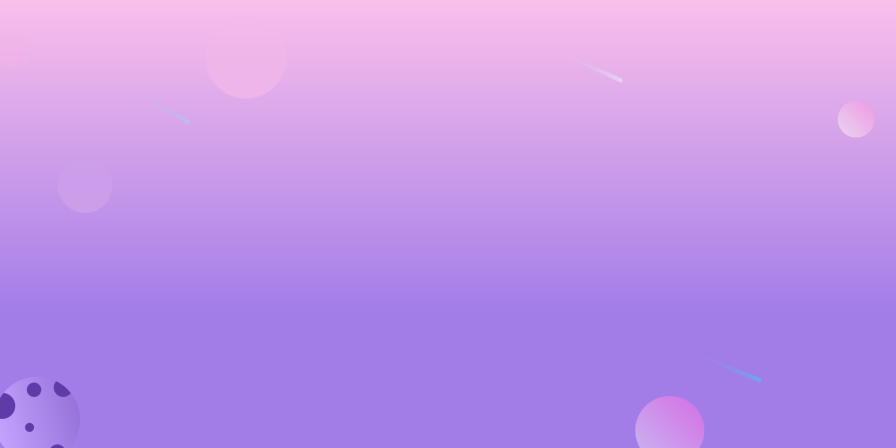
This background is drawn by a WebGL 2 fragment shader. Its source:

```glsl
#version 300 es
precision highp float;

uniform vec2 u_resolution;
out vec4 fragColor;

const vec3 SKY_TOP = vec3(0.98, 0.75, 0.92);
const vec3 SKY_BASE = vec3(0.637, 0.49, 0.91);
const vec3 CRATER = vec3(0.37, 0.23, 0.65);

// Smooth coverage of a signed distance, one pixel wide
float coverage(float dist, float pixel) {
    return 1.0 - smoothstep(-0.5 * pixel, 0.5 * pixel, dist);
}

float discMask(vec2 p, vec2 center, float radius, float pixel) {
    return coverage(length(p - center) - radius, pixel);
}

// Position across a disc along a direction, from 0 to 1
float discRamp(vec2 p, vec2 center, float radius, vec2 direction) {
    return clamp(0.5 + 0.5 * dot(p - center, normalize(direction)) / radius, 0.0, 1.0);
}

vec3 skyColor(float height) {
    return mix(SKY_BASE, SKY_TOP, clamp((height - 0.3) / 0.7, 0.0, 1.0));
}

// Translucent bubble that fades out towards its top
vec3 addBubble(vec3 color, vec2 p, vec2 center, float radius, vec3 tint, float strength, float pixel) {
    float fade = 1.0 - 0.7 * discRamp(p, center, radius, vec2(0.0, 1.0));
    return mix(color, tint, discMask(p, center, radius, pixel) * fade * strength);
}

// Solid planet shaded from one side to the other
vec3 addPlanet(vec3 color, vec2 p, vec2 center, float radius, vec2 direction, vec3 nearTint, vec3 farTint, float pixel) {
    vec3 surface = mix(nearTint, farTint, discRamp(p, center, radius, direction));
    return mix(color, surface, discMask(p, center, radius, pixel));
}

// Tapered trail that brightens towards its head
vec3 addMeteor(vec3 color, vec2 p, vec2 tail, vec2 head, vec3 tint, float pixel) {
    vec2 path = head - tail;
    float along = clamp(dot(p - tail, path) / dot(path, path), 0.0, 1.0);
    float dist = length(p - tail - path * along) - mix(0.002, 0.005, along);
    return mix(color, tint, coverage(dist, pixel) * along * along);
}

vec3 addMoon(vec3 color, vec2 p, float pixel) {
    const vec2 center = vec2(0.083, 0.063);
    const float radius = 0.096;
    // Crater center and radius
    const vec3 craters[5] = vec3[5](
        vec3(0.005, 0.094, 0.029), vec3(0.076, 0.130, 0.016),
        vec3(0.141, 0.135, 0.021), vec3(0.066, 0.046, 0.010),
        vec3(0.128, -0.010, 0.018));

    vec3 surface = mix(vec3(0.77, 0.64, 1.0), vec3(0.59, 0.45, 0.85),
                       discRamp(p, center, radius, vec2(1.0, 0.25)));
    for (int i = 0; i < 5; i++) {
        surface = mix(surface, CRATER, discMask(p, craters[i].xy, craters[i].z, pixel));
    }
    return mix(color, surface, discMask(p, center, radius, pixel));
}

void main() {
    // Two units wide, one unit high
    vec2 p = gl_FragCoord.xy / u_resolution * vec2(2.0, 1.0);
    float pixel = 1.5 / u_resolution.y;
    vec3 color = skyColor(p.y);

    // Faint bubbles
    color = addBubble(color, p, vec2(0.549, 0.871), 0.091, vec3(0.95, 0.72, 0.91), 0.8, pixel);
    color = addBubble(color, p, vec2(0.026, 0.893), 0.044, vec3(0.95, 0.70, 0.90), 0.6, pixel);
    color = addBubble(color, p, vec2(0.190, 0.586), 0.061, vec3(0.81, 0.63, 0.92), 0.9, pixel);

    // Meteors
    color = addMeteor(color, p, vec2(0.270, 0.812), vec2(0.420, 0.728), vec3(0.75, 0.73, 0.93), pixel);
    color = addMeteor(color, p, vec2(1.240, 0.887), vec2(1.385, 0.821), vec3(0.89, 0.82, 0.95), pixel);
    color = addMeteor(color, p, vec2(1.535, 0.217), vec2(1.694, 0.152), vec3(0.43, 0.65, 0.95), pixel);

    // Planets and moon
    color = addPlanet(color, p, vec2(1.911, 0.734), 0.041, vec2(1.0, 1.0),
                      vec3(0.92, 0.80, 0.93), vec3(0.93, 0.63, 0.90), pixel);
    color = addPlanet(color, p, vec2(1.495, 0.039), 0.077, vec2(1.0, 1.0),
                      vec3(0.79, 0.68, 0.94), vec3(0.83, 0.47, 0.90), pixel);
    color = addMoon(color, p, pixel);

    fragColor = vec4(color, 1.0);
}
```
